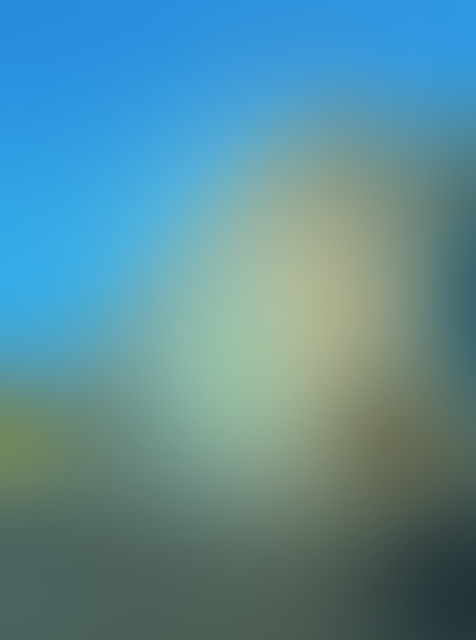
Write a WebGL 2 fragment shader that draws this background.

```glsl
#version 300 es
precision highp float;
// A soft, out-of-focus landscape: blue sky over a hazy curved horizon,
// with a pale central glow and darker edges. Each part is a smooth
// gradient or an elliptical Gaussian blended over the previous ones.

#define HORIZON_LEFT 0.44
#define HORIZON_RIGHT 0.80
#define HORIZON_BLUR 0.14
#define GLOW_CENTER vec2(0.59, 0.51)
#define GLOW_RADIUS vec2(0.30, 0.28)
#define GRAIN 0.004

uniform vec2 u_resolution;
out vec4 fragColor;

float hash(vec2 p) {
    vec3 q = fract(vec3(p.xyx) * 0.1031);
    q += dot(q, q.yzx + 33.33);
    return fract((q.x + q.y) * q.z);
}

// Elliptical Gaussian falloff, 1 at the center.
float blob(vec2 p, vec2 center, vec2 radius) {
    vec2 d = (p - center) / radius;
    return exp(-dot(d, d));
}

vec3 skyColor(vec2 p) {
    vec3 low = vec3(0.20, 0.67, 0.91);
    vec3 high = vec3(0.15, 0.55, 0.87);
    vec3 sky = mix(low, high, smoothstep(0.55, 1.0, p.y));
    return sky + vec3(0.03, 0.05, 0.03) * p.x * p.x;
}

vec3 landColor(vec2 p) {
    vec3 ground = vec3(0.29, 0.36, 0.32);
    vec3 meadow = vec3(0.38, 0.48, 0.43);
    vec3 haze = mix(vec3(0.40, 0.58, 0.58), vec3(0.36, 0.48, 0.47),
                    smoothstep(0.4, 0.8, p.x));
    vec3 land = mix(ground, meadow, smoothstep(0.09, 0.32, p.y));
    return mix(land, haze, smoothstep(0.28, 0.50, p.y));
}

void main() {
    vec2 p = gl_FragCoord.xy / u_resolution;

    // Sky and land meet along a blurred horizon that climbs to the right.
    float horizon = mix(HORIZON_LEFT, HORIZON_RIGHT, smoothstep(0.05, 0.75, p.x));
    float skyMask = smoothstep(-HORIZON_BLUR, HORIZON_BLUR, p.y - horizon);
    vec3 color = mix(landColor(p), skyColor(p), skyMask);

    // Pale central glow, cool on the left and warm on the right.
    vec3 coolGlow = vec3(0.56, 0.78, 0.79);
    vec3 warmGlow = vec3(0.73, 0.72, 0.56);
    vec3 glow = mix(coolGlow, warmGlow, smoothstep(0.28, 0.76, p.x));
    color = mix(color, glow, blob(p, GLOW_CENTER, GLOW_RADIUS));

    // Green heart of the glow.
    color = mix(color, vec3(0.63, 0.79, 0.61),
                0.45 * blob(p, vec2(0.49, 0.42), vec2(0.15, 0.13)));

    // Olive patch at the left edge, teal shade in the corner below it.
    color = mix(color, vec3(0.46, 0.55, 0.35),
                0.8 * blob(p, vec2(-0.01, 0.30), vec2(0.15, 0.09)));
    color = mix(color, vec3(0.29, 0.40, 0.40),
                0.8 * blob(p, vec2(0.0, 0.07), vec2(0.24, 0.13)));

    // Brown slope, teal edge and dark corner on the right.
    color = mix(color, vec3(0.45, 0.45, 0.33),
                0.85 * blob(p, vec2(0.86, 0.29), vec2(0.16, 0.13)));
    color = mix(color, vec3(0.18, 0.37, 0.42),
                0.95 * blob(p, vec2(1.05, 0.53), vec2(0.14, 0.21)));
    color = mix(color, vec3(0.13, 0.20, 0.22),
                0.96 * blob(p, vec2(1.0, 0.06), vec2(0.26, 0.19)));

    // Faint grain hides banding in the smooth gradients.
    color += GRAIN * (hash(floor(p * 512.0)) - 0.5);
    fragColor = vec4(clamp(color, 0.0, 1.0), 1.0);
}
```
